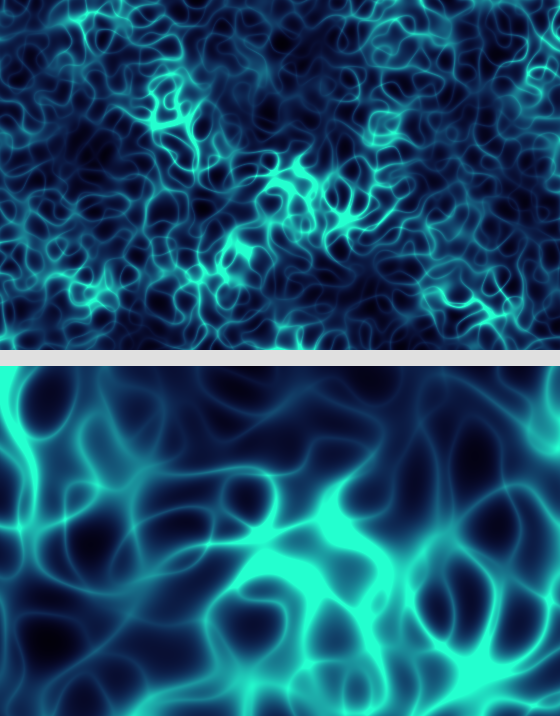
Top: the whole. Bottom: its middle third, enlarged.
Give the GLSL for this texture, as a Shadertoy shader.

```glsl
// Glowing teal caustic filaments with drifting light patches over deep navy water.

const float TAU = 6.2831853;
const int WAVES = 28;                        // plane waves per field

// Wavenumber bands, in radians per canvas height
const vec2 CLOUD_BAND = vec2(6.0, 30.0);
const vec2 COARSE_BAND = vec2(30.0, 76.0);
const vec2 FINE_BAND = vec2(44.0, 100.0);

const float FALLOFF = 1.85;                  // how fast light fades from a filament
const float CREST_SOFTNESS = 0.06;           // rounding of the filament crest
const float FINE_SHARE = 0.34;               // weight of the finer web
const float EXPOSURE = 0.54;
const float CLOUD_CONTRAST = 0.6;

const vec3 GLOW_COLOR = vec3(0.137, 1.0, 0.81);
const vec3 TONE_CURVE = vec3(0.5, 1.0, 0.5); // green fades first, leaving navy

float hash(float n) {
    return fract(sin(n * 12.9898 + 4.137) * 43758.547);
}

// Layered sines with spread directions and wavelengths; unit variance
float waveField(vec2 p, vec2 band, float seed) {
    float sum = 0.0;
    for (int i = 0; i < WAVES; i++) {
        float n = float(i) + seed;
        float angle = 0.5 * TAU * fract(n * 0.75488);
        float wavenumber = band.x * pow(band.y / band.x, fract(n * 0.56984));
        vec2 direction = vec2(cos(angle), sin(angle));
        sum += sin(wavenumber * dot(p, direction) + TAU * hash(n));
    }
    return sum * sqrt(2.0 / float(WAVES));
}

// Bright crease along the zero contour of a field
float filament(float field) {
    float distanceToCrest = sqrt(field * field + CREST_SOFTNESS * CREST_SOFTNESS);
    return exp(-FALLOFF * (distanceToCrest - CREST_SOFTNESS));
}

void mainImage(out vec4 fragColor, in vec2 fragCoord) {
    vec2 p = fragCoord / iResolution.y;

    // Two overlapping webs of filaments
    float coarse = filament(waveField(p, COARSE_BAND, 37.0));
    float fine = filament(waveField(p, FINE_BAND, 113.0));
    float web = mix(coarse, fine, FINE_SHARE);

    // Cloudy patches of stronger and weaker light
    float cloud = waveField(p, CLOUD_BAND, 211.0);
    float light = EXPOSURE * web * exp(CLOUD_CONTRAST * cloud);

    // Tone from near black through navy to teal
    vec3 color = GLOW_COLOR * pow(vec3(clamp(light, 0.0, 1.0)), TONE_CURVE);
    fragColor = vec4(color, 1.0);
}
```
